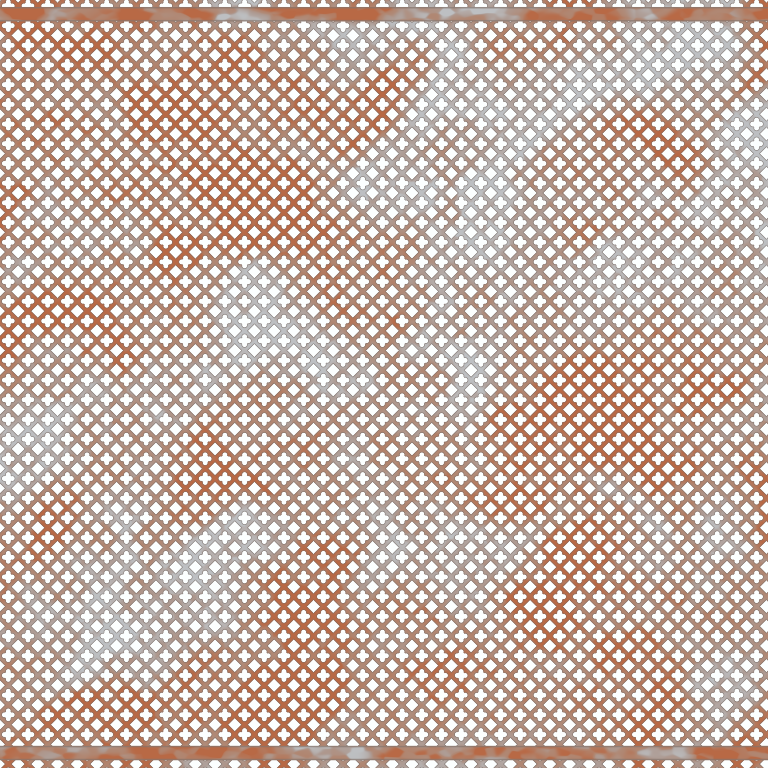
Write a three.js fragment shader that draws this pattern.

```glsl
varying vec2 vUv;

vec2 hash2(vec2 cell) {
  vec2 h = vec2(dot(cell, vec2(127.1, 311.7)), dot(cell, vec2(269.5, 183.3)));
  return fract(sin(h) * 43758.5);
}

// Smooth cellular noise: each feature point spreads its own random tone.
float cellular(vec2 p) {
  vec2 cell = floor(p);
  float tone = 0.0;
  float total = 0.0;
  for (int j = -1; j <= 1; j++) {
    for (int i = -1; i <= 1; i++) {
      vec2 c = cell + vec2(float(i), float(j));
      vec2 away = p - c - hash2(c);
      float weight = exp(-6.0 * dot(away, away));
      tone += weight * hash2(c + 37.0).x;
      total += weight;
    }
  }
  return tone / total;
}

float boxDistance(vec2 p, vec2 halfSize) {
  vec2 d = abs(p) - halfSize;
  return length(max(d, 0.0)) + min(max(d.x, d.y), 0.0);
}

// Negative inside an opening; alternate openings carry four round lobes.
float openingDistance(vec2 grid) {
  vec2 id = floor(grid + 0.5);
  vec2 local = abs(grid - id);
  float plain = boxDistance(local, vec2(0.325));
  float lobed = min(boxDistance(local, vec2(0.28)), length(local - 0.2) - 0.17);
  return mod(id.x + id.y, 2.0) < 0.5 ? lobed : plain;
}

vec3 rustedMetal(float rust) {
  vec3 color = mix(vec3(0.74, 0.75, 0.76), vec3(0.68, 0.61, 0.58), smoothstep(0.1, 0.38, rust));
  color = mix(color, vec3(0.69, 0.53, 0.45), smoothstep(0.32, 0.56, rust));
  return mix(color, vec3(0.72, 0.41, 0.27), smoothstep(0.54, 0.85, rust));
}

void main() {
  float pixel = fwidth(vUv.x);

  // Diagonal lattice, 39 openings across and up
  vec2 p = vUv * 39.0 - vec2(0.42, 0.7);
  vec2 grid = vec2(p.x + p.y, p.x - p.y);
  float gridPixel = pixel * 39.0 * 1.414;
  float opening = openingDistance(grid);
  float metal = smoothstep(-0.5, 0.5, opening / gridPixel);

  // Broad rust patches with finer mottling
  vec2 warp = 0.025 * sin(vUv.yx * vec2(31.0, 27.0) + vec2(1.0, 2.4));
  float rust = 0.6 * cellular((vUv + warp) * 9.0)
             + 0.25 * cellular(vUv * 27.0 + 5.0)
             + 0.15 * cellular(vUv * 110.0 + 11.0);
  rust = 0.52 + (rust - 0.5) * 1.35;
  vec3 strip = rustedMetal(rust);

  // Shaded strip edges and alternating overlaps
  vec2 side = abs(fract(grid) - 0.5);
  float overlap = 1.0 - smoothstep(0.0, 0.06, abs(side.x - 0.34));
  overlap *= step(0.32, side.y);
  strip *= 1.0 - 0.1 * overlap;
  strip = mix(vec3(0.47, 0.43, 0.41), strip, 0.45 + 0.55 * smoothstep(0.02, 0.1, opening));
  vec3 color = mix(vec3(0.99, 1.0, 1.0), strip, metal);

  // Solid rails near the lower and upper edges
  float rail = min(abs(vUv.y - 0.0195), abs(vUv.y - 0.9815)) - 0.0095;
  float blotch = 0.55 * cellular(vUv * vec2(17.0, 40.0) + 3.0)
               + 0.45 * cellular(vUv * vec2(70.0, 120.0) + 9.0);
  vec3 railColor = rustedMetal(0.57 + (blotch - 0.5) * 1.2);
  railColor = mix(railColor, vec3(0.52, 0.46, 0.43), 0.7 * smoothstep(-0.003, -0.001, rail));
  color = mix(railColor, color, smoothstep(-0.5, 0.5, rail / pixel));

  gl_FragColor = vec4(color, 1.0);
}
```
